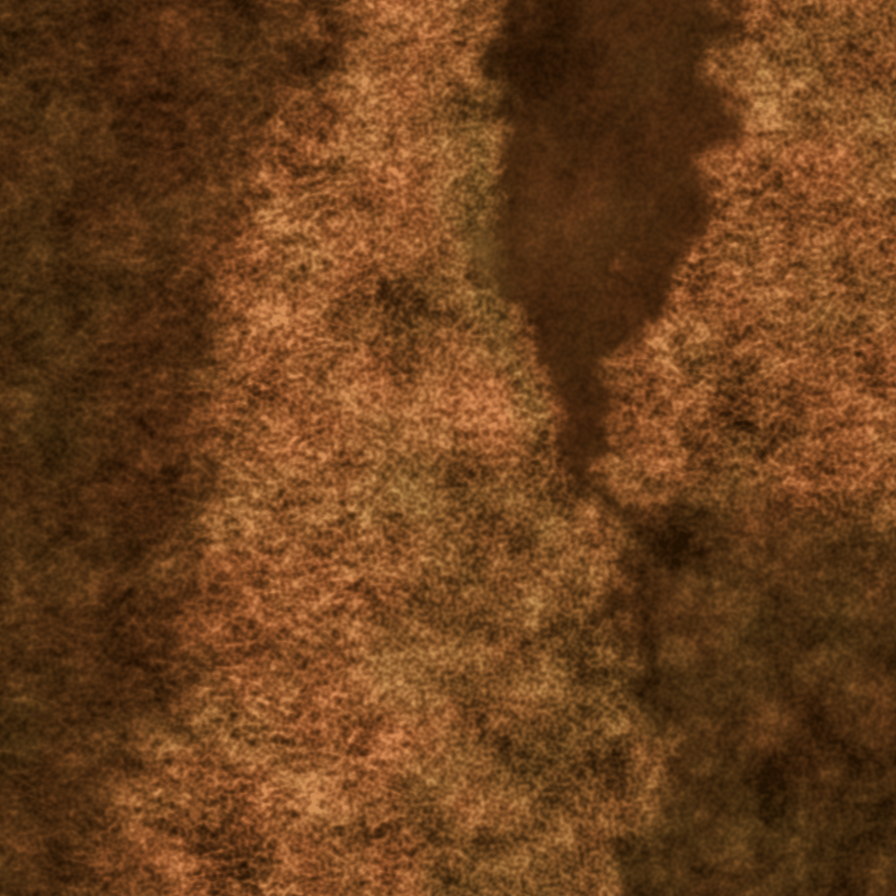
Reproduce this texture procedurally as a Shadertoy shader.

```glsl
// Warm, furry brown surface: two lit flanks split by a dark cleft and a pale ridge.
// Soft warped masks set the broad light; crossed ridged noise draws the fibres,
// and gradient noise adds mottling and grain before a brown colour ramp.

#define DEEP   vec3(0.145, 0.075, 0.010)
#define BROWN  vec3(0.330, 0.202, 0.082)
#define COPPER vec3(0.555, 0.348, 0.170)
#define PALE   vec3(0.800, 0.575, 0.350)
#define SHADE_TONE 0.24
#define LIT_GAIN 0.42
#define FIBRE_GAIN 0.25
#define MOTTLE_GAIN 0.34
#define GRAIN_GAIN 0.27
#define EDGE_WARP 0.075

vec2 gradient(vec2 cell) {
    vec3 h = fract(cell.xyx * vec3(0.1031, 0.1030, 0.0973));
    h += dot(h, h.yzx + 33.33);
    float angle = 6.2832 * fract((h.x + h.y) * h.z);
    return vec2(cos(angle), sin(angle));
}

// Gradient noise, roughly -1 to 1
float noise(vec2 p) {
    vec2 i = floor(p), f = p - i;
    vec2 u = f * f * f * (f * (f * 6.0 - 15.0) + 10.0);
    float a = dot(gradient(i), f);
    float b = dot(gradient(i + vec2(1, 0)), f - vec2(1, 0));
    float c = dot(gradient(i + vec2(0, 1)), f - vec2(0, 1));
    float d = dot(gradient(i + vec2(1, 1)), f - vec2(1, 1));
    return 1.5 * mix(mix(a, b, u.x), mix(c, d, u.x), u.y);
}

float fbm(vec2 p) {
    float sum = 0.0, amp = 0.55;
    for (int k = 0; k < 4; k++) {
        sum += amp * noise(p);
        p = mat2(1.6, 1.2, -1.2, 1.6) * p + 7.3;
        amp *= 0.62;
    }
    return sum;
}

// Thin curved hairs, crossing at several shallow angles
float fibres(vec2 p) {
    p += 0.012 * vec2(noise(p * 14.0), noise(p * 14.0 + 40.0));
    float sum = 0.0;
    for (int k = 0; k < 4; k++) {
        float angle = -0.50 + 0.36 * float(k);
        vec2 along = vec2(cos(angle), sin(angle));
        vec2 q = vec2(dot(p, along), dot(p, vec2(-along.y, along.x)));
        float strand = 1.0 - abs(noise(q * vec2(20.0, 66.0) + 31.0 * float(k)));
        sum += strand * strand - 0.58;
    }
    return sum * 0.62;
}

float blob(vec2 p, vec2 centre, vec2 radius) {
    vec2 d = (p - centre) / radius;
    return exp(-dot(d, d));
}

void mainImage(out vec4 fragColor, in vec2 fragCoord) {
    vec2 uv = fragCoord / iResolution.xy;
    vec2 p = uv + EDGE_WARP * vec2(fbm(uv * 9.0), fbm(uv * 9.0 + 20.0));
    float low = 1.0 - smoothstep(0.30, 0.50, p.y);

    // Left flank, with a soft halo on its shaded side
    float leftEdge = 0.255 + 0.13 * smoothstep(0.64, 1.0, p.y)
                   - 0.09 * (1.0 - smoothstep(0.05, 0.30, p.y));
    float rightEdge = 0.545 + 0.16 * (1.0 - smoothstep(0.25, 0.70, p.y));
    float inner = 1.0 - smoothstep(-0.03, 0.03, p.x - rightEdge);
    float body = smoothstep(-0.05 - 0.05 * low, 0.03 + 0.05 * low, p.x - leftEdge) * inner;
    float halo = smoothstep(-0.20, 0.02, p.x - leftEdge) * inner;

    // Right flank above, mottled shadow below
    float shoulder = 0.685 + 0.12 * smoothstep(0.58, 0.82, p.y);
    float flank = smoothstep(-0.03, 0.03, p.x - shoulder)
                * smoothstep(0.37, 0.52, p.y + 0.25 * max(p.x - 0.78, 0.0));
    float lit = max(mix(body, halo, 0.25), flank * 0.9);

    // Pale ridge beside the cleft
    float ridgeX = 0.532 + 0.075 * (1.0 - smoothstep(0.47, 0.74, uv.y));
    float ridgeSide = (uv.x - ridgeX + 0.02 * fbm(uv * 14.0)) / 0.020;
    float ridge = exp(-ridgeSide * ridgeSide)
                * smoothstep(0.45, 0.55, uv.y) * (1.0 - smoothstep(0.80, 0.92, uv.y));

    // Golden strip and olive ground carry less fur
    float strip = blob(p, vec2(0.49, 0.62), vec2(0.06, 0.40));
    float ground = low * smoothstep(0.42, 0.58, p.x);
    float cleft = smoothstep(0.0, 0.03, p.x - rightEdge)
                * (1.0 - flank) * smoothstep(0.43, 0.54, p.y);
    float corner = blob(p, vec2(0.95, 0.92), vec2(0.13, 0.09));
    float bare = clamp(0.8 * strip + 0.85 * ground + 0.8 * cleft + 0.6 * corner, 0.0, 1.0);
    float olive = clamp(0.2 + 0.3 * strip + 0.5 * ground + 0.6 * ridge + 0.4 * corner
                + 0.4 * (1.0 - smoothstep(0.02, 0.18, p.x)) + 0.7 * fbm(uv * 8.0 + 60.0), 0.0, 1.0);

    // Broad light with shadowed hollows
    float tone = SHADE_TONE + LIT_GAIN * lit - 0.13 * ground * lit;
    tone = mix(tone, 0.58, 0.7 * ridge);
    tone -= 0.26 * blob(p, vec2(0.46, 0.31), vec2(0.035))
          + 0.24 * blob(p, vec2(0.62, 0.44), vec2(0.06, 0.04))
          + 0.18 * blob(p, vec2(0.75, 0.41), vec2(0.05, 0.07))
          + 0.22 * blob(p, vec2(0.83, 0.53), vec2(0.07, 0.06))
          + 0.17 * blob(p, vec2(0.45, 0.66), vec2(0.04, 0.06))
          + 0.17 * blob(p, vec2(0.58, 0.93), vec2(0.06, 0.12))
          + 0.25 * blob(p, vec2(0.26, 0.05), vec2(0.07, 0.05));
    tone += 0.14 * blob(p, vec2(0.63, 0.76), vec2(0.045, 0.07))
          + 0.17 * blob(p, vec2(0.82, 0.33), vec2(0.04, 0.17));

    // Mottling, fibres and grain
    float strength = 0.5 + 0.5 * lit;
    float mottle = fbm(uv * 10.0 + 15.0) + 0.8 * fbm(uv * 24.0 + 33.0);
    tone += MOTTLE_GAIN * mottle * (0.6 + 0.2 * lit + 0.25 * ground) * (1.0 - 0.5 * cleft);
    tone += FIBRE_GAIN * fibres(uv) * strength * (1.0 - bare);
    float grain = 0.6 * noise(uv * 90.0) + 0.75 * noise(mat2(0.8, 0.6, -0.6, 0.8) * uv * 175.0);
    tone += GRAIN_GAIN * grain * strength * (1.0 - 0.3 * cleft);

    // Brown ramp, leaning to rust in the fur and olive on bare ground
    vec3 color = mix(DEEP, BROWN, clamp(tone / 0.35, 0.0, 1.0));
    color = mix(color, COPPER, clamp((tone - 0.35) / 0.30, 0.0, 1.0));
    color = mix(color, PALE, clamp((tone - 0.65) / 0.35, 0.0, 1.0));
    color *= mix(vec3(1.05, 0.94, 0.93), vec3(0.96, 1.04, 0.98), olive);
    fragColor = vec4(color, 1.0);
}
```
